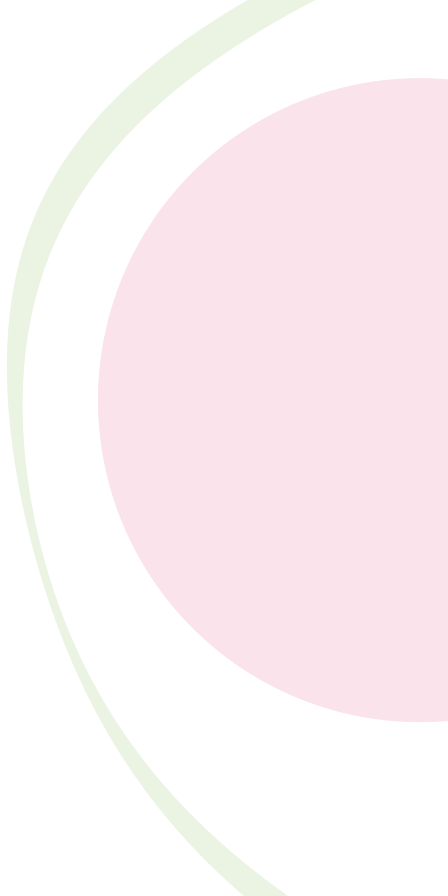
This background is drawn by a Shadertoy shader. Its source:

```glsl
const vec3 WHITE = vec3(1.0);
const vec3 BLUSH = vec3(0.98, 0.89, 0.918);
const vec3 SAGE = vec3(0.922, 0.957, 0.89);

// Antialiased coverage of the region where the signed distance is negative
float coverage(float dist, float pixel) {
    return 1.0 - smoothstep(-0.6 * pixel, 0.6 * pixel, dist);
}

float circleDistance(vec2 p, vec2 center, float radius) {
    return length(p - center) - radius;
}

// Approximate distance to x = quartic(t), with t running down from the anchor;
// k holds the linear to quartic coefficients, positive lies to the right
float curveDistance(vec2 p, vec2 anchor, vec4 k) {
    float t = anchor.y - p.y;
    float edge = anchor.x + t * (k.x + t * (k.y + t * (k.z + t * k.w)));
    float slope = k.x + t * (2.0 * k.y + t * (3.0 * k.z + t * 4.0 * k.w));
    return (p.x - edge) / sqrt(1.0 + slope * slope);
}

void mainImage(out vec4 fragColor, in vec2 fragCoord) {
    // One unit is the canvas width
    float pixel = 1.0 / iResolution.x;
    vec2 p = fragCoord * pixel;

    // Tapering band between two swept curves
    float outer = curveDistance(p, vec2(0.0602, 0.8281), vec4(0.236, 0.2826, 0.0, 0.2021));
    float inner = curveDistance(p, vec2(0.0677, 0.8932), vec4(0.165, 0.384, -0.0202, 0.214));
    float band = coverage(max(-outer, inner), pixel);

    // Large disc running off the right side
    float disc = coverage(circleDistance(p, vec2(0.9375, 1.1068), 0.7188), pixel);

    vec3 color = mix(WHITE, SAGE, band);
    color = mix(color, BLUSH, disc);
    fragColor = vec4(color, 1.0);
}
```
